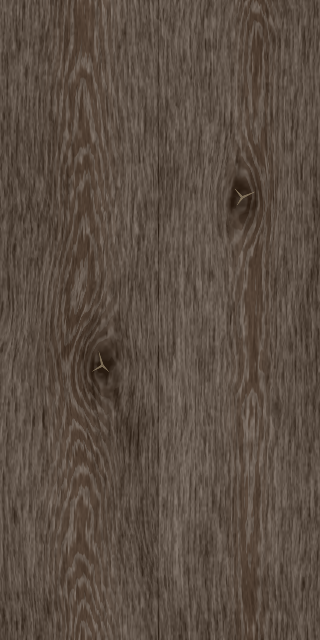
Give the GLSL for this texture, as a WebGL 1 fragment shader.

```glsl
precision highp float;
// Two dark limed-oak planks side by side, each with a cathedral figure and a knot.
// Growth rings are contours of a height field; fibres are stretched value noise,
// and both follow a grain coordinate that bends around the knots.
uniform vec2 u_resolution;

float hash(vec2 p) {
  vec3 q = fract(p.xyx * vec3(0.1031, 0.1030, 0.0973));
  q += dot(q, q.yzx + 33.33);
  return fract((q.x + q.y) * q.z);
}

float noise(vec2 p) {
  vec2 cell = floor(p), f = fract(p);
  f = f * f * (3.0 - 2.0 * f);
  return mix(mix(hash(cell), hash(cell + vec2(1, 0)), f.x),
             mix(hash(cell + vec2(0, 1)), hash(cell + vec2(1, 1)), f.x), f.y);
}

// Soft elliptical blob: 1 at its centre, fading to 0
float blob(vec2 offset, vec2 radius) {
  vec2 q = offset / radius;
  return exp(-dot(q, q));
}

// Three tapered splits of unequal length radiating from the heart of a knot
float crack(vec2 q, float turn) {
  float cover = 0.0;
  for (int i = 0; i < 3; i++) {
    float angle = turn + float(i) * 1.85;
    vec2 arm = vec2(cos(angle), sin(angle));
    float along = dot(q, arm);
    float across = abs(q.x * arm.y - q.y * arm.x + 0.12 * along);
    float halfWidth = 0.0036 * (1.0 - along / (0.045 - 0.009 * float(i)));
    float inside = 1.0 - smoothstep(halfWidth - 0.001, halfWidth + 0.002, across);
    cover = max(cover, inside * smoothstep(-0.004, 0.002, along) * step(0.0, halfWidth));
  }
  return cover;
}

void main() {
  vec2 p = gl_FragCoord.xy / u_resolution * vec2(1.0, 2.0);
  float seam = 0.495;
  float plank = step(seam, p.x);
  float seed = 17.0 + 40.0 * plank;

  // Grain coordinate, bent around the main knot and a minor one
  vec2 toKnot = p - mix(vec2(0.32, 0.855), vec2(0.757, 1.38), plank);
  vec2 toMinor = p - mix(vec2(-0.03, 1.02), vec2(0.862, 0.725), plank);
  float bend = blob(toKnot, mix(vec2(0.1, 0.16), vec2(0.08, 0.14), plank));
  float minorBend = blob(toMinor, mix(vec2(0.09, 0.15), vec2(0.025, 0.05), plank));
  float grain = p.x - mix(0.25, 0.785, plank);
  grain -= 0.8 * toKnot.x * bend + 0.6 * toMinor.x * minorBend;
  grain += 0.035 * (noise(vec2(seed, p.y * 2.3)) - 0.5);
  grain += 0.02 * (noise(vec2(p.x * 6.0 + seed, p.y * 4.0)) - 0.5);

  // Fibres: long streaks, short flecks, fine fuzz, open pores and thin grooves
  float fibre = grain + seed;
  float streak = noise(vec2(fibre * 120.0, p.y * 7.0)) - 0.5;
  float fleck = noise(vec2(fibre * 200.0, p.y * 28.0)) - 0.5;
  float fuzz = noise(vec2(fibre * 256.0, p.y * 95.0)) - 0.5;
  float pore = smoothstep(0.66, 0.78, noise(vec2(fibre * 220.0 + 9.0, p.y * 22.0)));
  float ridge = abs(noise(vec2(fibre * 62.0 + 5.0, p.y * 4.0)) - 0.5);
  float groove = 1.0 - smoothstep(0.02, 0.13, ridge);

  // Growth rings: nested arches along the heart, tight lines away from it
  float side = abs(grain);
  float height = 56.0 * side * side / (side + mix(0.07, 0.045, plank));
  height += mix(5.0, 1.5, plank) * p.y + 3.0 * bend;
  height += 4.5 * noise(vec2(grain * 4.0 + seed, p.y * 2.7));
  height += 1.2 * noise(vec2(grain * 14.0 + seed, p.y * 7.0));
  height += 0.35 * streak + 0.42 * fleck;
  float phase = fract(height);
  float ring = smoothstep(0.38, 0.7, phase) * (1.0 - smoothstep(0.86, 1.0, phase));
  float heart = exp(-pow(side / mix(0.09, 0.052, plank), 2.0));

  // Tone: 0 is dark wood, 1 is pale liming
  float cloud = noise(vec2(p.x * 6.0 + seed, p.y * 2.2)) - 0.5;
  float tone = 0.55 + 0.27 * cloud + 0.03 * plank;
  float liming = 1.0 - 0.5 * heart * (1.0 - ring);
  tone += liming * (0.3 * streak + 0.48 * fleck + 0.36 * fuzz - 0.24 * pore);
  tone -= 0.2 * (1.0 - heart) * (groove - 0.3);
  tone += (ring - 0.4) * mix(0.2, 0.52, heart);
  tone -= 0.08 * heart;
  tone += 0.1 * plank * blob(p - vec2(0.59, 0.7), vec2(0.1, 0.7));
  tone -= 0.3 * (1.0 - plank) * blob(p - vec2(0.43, 0.66), vec2(0.07, 0.08));
  tone -= 0.14 * smoothstep(0.86, 1.0, p.x);

  // Knots: broad shade, dark core, small companion
  tone -= 0.38 * blob(toKnot, vec2(0.08, 0.11));
  tone -= 0.75 * blob(toKnot, mix(vec2(0.03, 0.036), vec2(0.033, 0.048), plank));
  tone -= 0.6 * plank * blob(toMinor, vec2(0.011, 0.025));

  // Joint between the planks
  float joint = abs(p.x - seam);
  float jointGap = 1.0 - smoothstep(0.0008, 0.0035, joint);
  tone -= jointGap * (0.25 + 0.5 * noise(vec2(3.0, p.y * 25.0)));
  tone = clamp(tone, -0.45, 1.25);

  vec3 color = mix(vec3(0.25, 0.20, 0.16), vec3(0.46, 0.41, 0.37), tone);
  color *= mix(vec3(1.0), vec3(1.02, 0.96, 0.91), heart * (1.0 - ring));
  float split = crack(toKnot - vec2(0.0, 0.003), mix(1.7, 0.3, plank));
  color = mix(color, vec3(0.56, 0.50, 0.40), 0.8 * split);
  gl_FragColor = vec4(color, 1.0);
}
```
